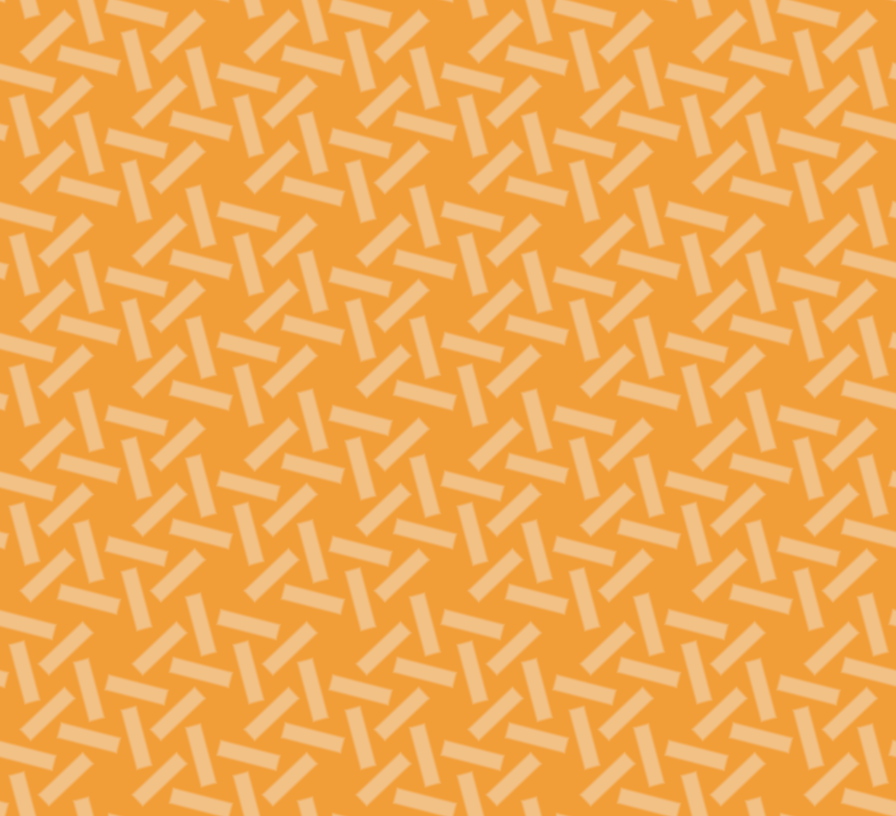
Give the GLSL for this pattern, as a Shadertoy shader.

```glsl
const vec3 GROUND_COLOR = vec3(0.95, 0.62, 0.22);
const vec3 BAR_COLOR = vec3(0.95, 0.755, 0.525);

// Lengths are in design units; the canvas spans 8 columns by 12 half rows.
const vec2 GRID = vec2(8.0, 12.0);
const vec2 STEP = vec2(96.0, 58.25);
const vec2 ORIGIN = vec2(0.6, 29.0);    // centre of the first cluster
const vec2 BAR_HALF = vec2(26.2, 6.6);  // half length, half width
const float ROW_DRIFT = 2.2;            // uneven row spacing, cycle of three
const float SOFTNESS = 1.8;

// Bar centres within a cluster; each has a twin on the opposite side.
const vec2 SLANT_POS = vec2(20.4, -20.5);
const vec2 STEEP_POS = vec2(20.4, 20.5);
const vec2 RISING_POS = vec2(55.8, 0.0);
const float SLANT_ANGLE = radians(14.5);
const float STEEP_ANGLE = radians(75.0);
const float RISING_ANGLE = radians(-43.5);

float boxDistance(vec2 p, vec2 halfSize) {
    vec2 d = abs(p) - halfSize;
    return length(max(d, 0.0)) + min(max(d.x, d.y), 0.0);
}

float barPair(vec2 p, vec2 center, float angle) {
    float c = cos(angle), s = sin(angle);
    mat2 toBar = mat2(c, -s, s, c);
    return min(boxDistance(toBar * (p - center), BAR_HALF),
               boxDistance(toBar * (p + center), BAR_HALF));
}

float clusterDistance(vec2 p) {
    float d = barPair(p, SLANT_POS, SLANT_ANGLE);
    d = min(d, barPair(p, STEEP_POS, STEEP_ANGLE));
    return min(d, barPair(p, RISING_POS, RISING_ANGLE));
}

// Nearest cluster in each of the three closest staggered rows.
float weaveDistance(vec2 p) {
    p -= ORIGIN;
    float nearestRow = round(p.y / STEP.y);
    float d = 1e5;
    for (int i = -1; i <= 1; i++) {
        float row = nearestRow + float(i);
        float stagger = 1.0 - mod(row, 2.0);
        float column = 2.0 * round((p.x / STEP.x - stagger) * 0.5) + stagger;
        vec2 center = vec2(column, row) * STEP;
        center.y += ROW_DRIFT * (1.0 - mod(row, 3.0));
        d = min(d, clusterDistance(p - center));
    }
    return d;
}

void mainImage(out vec4 fragColor, in vec2 fragCoord) {
    vec2 uv = fragCoord / iResolution.xy;
    vec2 canvas = GRID * STEP;
    vec2 p = vec2(uv.x, 1.0 - uv.y) * canvas;  // rows count downward

    float edge = max(SOFTNESS, canvas.x / iResolution.x);
    float cover = 1.0 - smoothstep(-edge, edge, weaveDistance(p));
    fragColor = vec4(mix(GROUND_COLOR, BAR_COLOR, cover), 1.0);
}
```
